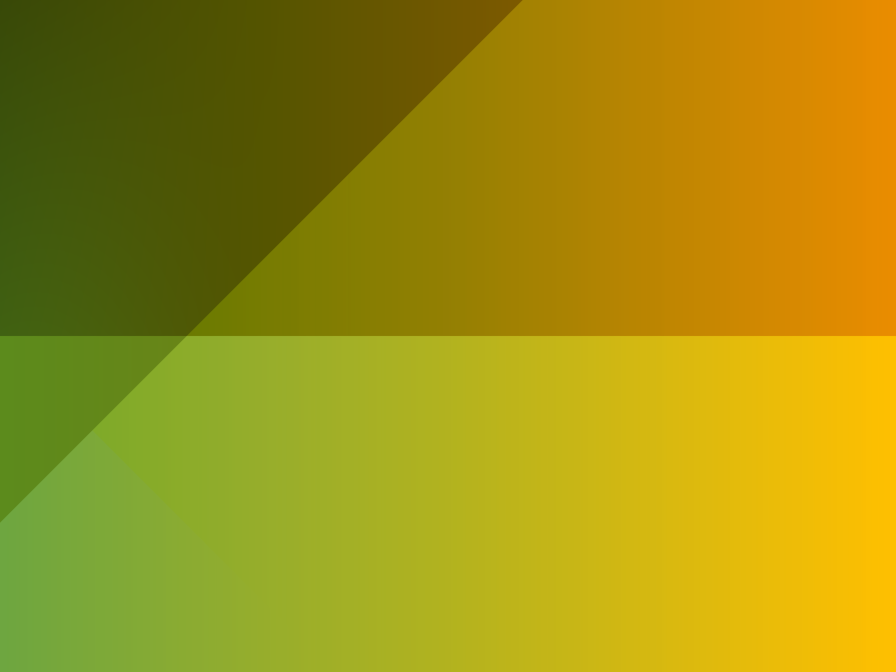
This background is drawn by a WebGL 2 fragment shader. Its source:

```glsl
#version 300 es
precision highp float;
// Green to amber gradient, shaded by a dark upper half and a diagonal corner.

uniform vec2 u_resolution;
out vec4 fragColor;

// Layout, in units of the canvas height
const float HORIZON = 0.5;
const float DIAGONAL = 0.2222;   // height where the diagonal meets the left edge
const float FACET_OFFSET = 0.497; // height where the facet line meets the left edge

// Colour stops from left to right
const vec3 LIGHT_LEFT  = vec3(0.43, 0.65, 0.25);
const vec3 LIGHT_MID   = vec3(0.70, 0.70, 0.12);
const vec3 LIGHT_RIGHT = vec3(1.00, 0.75, 0.00);
const vec3 DEEP_LEFT   = vec3(0.30, 0.465, 0.00);
const vec3 DEEP_MID    = vec3(0.58, 0.50, 0.01);
const vec3 DEEP_RIGHT  = vec3(0.92, 0.55, 0.00);
const vec3 DARK_LEFT   = vec3(0.22, 0.285, 0.03);
const vec3 DARK_MID    = vec3(0.33, 0.33, 0.00);
const vec3 DARK_RIGHT  = vec3(0.49, 0.35, 0.00);
const vec3 MOSS_LEFT   = vec3(0.36, 0.545, 0.11);
const vec3 MOSS_RIGHT  = vec3(0.41, 0.52, 0.09);

const vec3 GREEN_LIFT = vec3(0.03, 0.095, 0.04);
const vec3 FACET_TINT = vec3(0.01, 0.005, -0.06);
const float BAND_COUNT = 54.0;
const float BAND_JITTER = 0.008;

float hash(float n) {
    return fract(sin(n * 12.9898) * 43758.5453);
}

// Three evenly spaced colour stops
vec3 ramp(vec3 a, vec3 b, vec3 c, float t) {
    t = clamp(t, 0.0, 1.0) * 2.0;
    return t < 1.0 ? mix(a, b, t) : mix(b, c, t - 1.0);
}

// Smooth coverage of the side where the signed distance is positive
float cover(float distance, float pixel) {
    return smoothstep(-0.7 * pixel, 0.7 * pixel, distance);
}

void main() {
    vec2 p = gl_FragCoord.xy / u_resolution.y;
    float pixel = 1.0 / u_resolution.y;
    float across = gl_FragCoord.x / u_resolution.x;

    // Faint vertical bands shift the horizontal gradient
    float banded = across + BAND_JITTER * (hash(floor(across * BAND_COUNT)) - 0.5);

    float upper = cover(p.y - HORIZON, pixel);
    float corner = cover((p.y - p.x - DIAGONAL) * 0.7071, pixel);

    // Lower half, with a greener facet that fades to the right
    vec3 light = ramp(LIGHT_LEFT, LIGHT_MID, LIGHT_RIGHT, banded);
    float facet = cover((p.x + p.y - FACET_OFFSET) * 0.7071, pixel);
    light += FACET_TINT * facet * (1.0 - smoothstep(0.12, 0.45, p.x));

    // Upper half
    vec3 deep = ramp(DEEP_LEFT, DEEP_MID, DEEP_RIGHT, banded);

    // Shaded corner, greener toward its lower left
    vec3 dark = ramp(DARK_LEFT, DARK_MID, DARK_RIGHT, p.x / 0.78);
    float lift = clamp((1.0 - p.y) * 2.0, 0.0, 1.0) * (1.0 - smoothstep(0.0, 0.45, p.x));
    dark += GREEN_LIFT * lift;
    vec3 moss = mix(MOSS_LEFT, MOSS_RIGHT, clamp(p.x / 0.28, 0.0, 1.0));

    vec3 open = mix(light, deep, upper);
    vec3 shaded = mix(moss, dark, upper);
    fragColor = vec4(clamp(mix(open, shaded, corner), 0.0, 1.0), 1.0);
}
```
